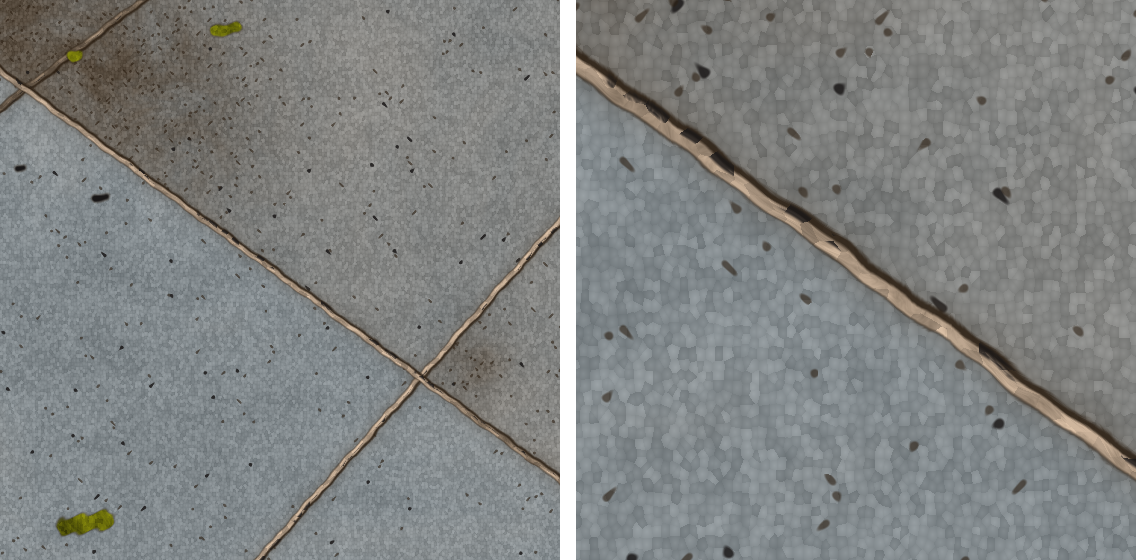
Left: the whole. Right: its middle third, enlarged.
Write a WebGL 2 fragment shader that draws this texture.

```glsl
#version 300 es
precision highp float;
// Weathered grey concrete slabs with sandy diagonal joints, stains, pits and fallen leaves.
uniform vec2 u_resolution;
out vec4 fragColor;

const vec3 BLUE_GREY = vec3(0.515, 0.545, 0.560);
const vec3 WARM_GREY = vec3(0.510, 0.505, 0.490);
const vec3 STAIN = vec3(0.32, 0.27, 0.215);
const vec3 GROOVE = vec3(0.17, 0.12, 0.07);
const vec3 SAND = vec3(0.75, 0.66, 0.57);
const vec3 PIT = vec3(0.10, 0.09, 0.09);
const vec3 LEAF = vec3(0.42, 0.43, 0.04);

// Two neighbouring joint crossings, and the point where cross joints converge.
const vec2 CROSS_A = vec2(0.046, 0.841);
const vec2 CROSS_B = vec2(0.751, 0.3255);
const vec2 VANISH = vec2(3.634, 3.572);

vec2 hash2(vec2 p) {
  vec3 q = fract(p.xyx * vec3(0.1031, 0.1030, 0.0973));
  q += dot(q, q.yzx + 33.33);
  return fract((q.xx + q.yz) * q.zy);
}

// Cellular noise: distance to the nearest seed, and that seed's random id.
vec2 cellular(vec2 p) {
  vec2 cell = floor(p), nearest = vec2(9.0, 0.0);
  for (int y = -1; y <= 1; y++)
    for (int x = -1; x <= 1; x++) {
      vec2 c = cell + vec2(x, y);
      float d = length(c + 0.15 + 0.7 * hash2(c) - p);
      if (d < nearest.x) nearest = vec2(d, hash2(c + 71.7).x);
    }
  return nearest;
}

// Layered, rotated and warped sines, roughly -1 to 1.
float clouds(vec2 p) {
  float sum = 0.0, amp = 0.5;
  for (int i = 0; i < 6; i++) {
    p = mat2(0.8, 0.6, -0.6, 0.8) * p * 1.75 + 1.7;
    p += 0.7 * sin(p.yx * 0.8 + float(i));
    sum += amp * sin(p.x) * sin(p.y);
    amp *= 0.72;
  }
  return sum;
}

float blot(vec2 p, vec2 center, vec2 size) {
  vec2 q = (p - center) / size;
  return exp(-dot(q, q));
}

float band(float d, float halfWidth, float soft) {
  return 1.0 - smoothstep(halfWidth - soft, halfWidth + soft, abs(d));
}

// Round pits in those cells whose id exceeds the threshold.
float pits(vec2 p, float scale, float radius, float threshold) {
  vec2 c = cellular(p * scale);
  float r = radius * scale * (0.5 + c.y);
  return step(threshold, c.y) * (1.0 - smoothstep(r * 0.5, r, c.x));
}

float capsule(vec2 p, float halfLength, float radius) {
  p.x -= clamp(p.x, -halfLength, halfLength);
  return length(p) - radius;
}

// Groove with a sandy crest; d is signed distance, grime darkens the crest.
vec3 joint(vec3 base, float d, float along, float grime, float soft) {
  d += 0.0010 * sin(along * 61.0) + 0.0006 * sin(along * 173.0 + 1.0);
  float wear = clouds(vec2(along * 34.0, d * 90.0));
  float clots = cellular(vec2(along * 75.0, d * 110.0)).y;
  vec3 col = mix(base, STAIN, 0.5 * exp(-abs(d) / 0.010));
  col = mix(col, GROOVE, 0.85 * band(d - 0.0005, 0.0066 + 0.0014 * wear, soft + 0.0012));
  vec3 crest = mix(SAND, STAIN, clamp(grime + 0.35 * wear, 0.0, 0.85));
  crest *= 0.85 + 0.3 * clots;
  col = mix(col, crest, band(d + 0.0012, 0.0040 + 0.001 * wear, soft + 0.0007));
  float clotMask = smoothstep(0.72, 0.9, clots + 0.15 * wear);
  return mix(col, PIT, 0.85 * clotMask * band(d - 0.0030, 0.0028, soft + 0.0008));
}

void main() {
  vec2 p = gl_FragCoord.xy / u_resolution.y;
  float soft = 0.7 / u_resolution.y;

  // Slab grid: rows parallel to the long joint, columns fanning from VANISH.
  vec2 span = CROSS_B - CROSS_A;
  float size = length(span);
  vec2 axis = span / size, normal = vec2(-axis.y, axis.x);
  float height = dot(p - CROSS_A, normal);
  float rowDist = height - size * round(height / size);
  float reach = height / dot(VANISH - CROSS_A, normal);
  float column = dot((p - VANISH * reach) / (1.0 - reach) - CROSS_A, axis) / size;
  vec2 corner = CROSS_A + span * round(column);
  vec2 ray = normalize(VANISH - corner);
  float colDist = dot(p - corner, vec2(ray.y, -ray.x));

  // Mottled concrete, warmer above the long joint.
  float upper = smoothstep(-0.004, 0.004, height);
  float mottle = clouds(p * 3.0), fine = clouds(p * 17.0 + 4.0);
  vec3 col = mix(BLUE_GREY, WARM_GREY, clamp(0.7 * upper + 0.3 * mottle, 0.0, 1.0));
  col += 0.035 * mottle + 0.022 * fine;

  // Brown stains collecting in slab corners.
  float stain = blot(p, vec2(0.17, 0.90), vec2(0.22, 0.17)) + 0.45 * blot(p, vec2(0.34, 0.74), vec2(0.16, 0.15));
  stain += 0.6 * blot(p, vec2(0.0, 0.98), vec2(0.09)) + 0.65 * step(1.0, column) * blot(p, vec2(0.84, 0.35), vec2(0.07));
  stain *= upper;
  col = mix(col, STAIN, clamp(stain * (0.68 + 0.35 * fine + 0.15 * mottle), 0.0, 0.9));

  // Gritty grain and pits; stained areas are more pocked.
  vec2 grain = cellular(p * vec2(190.0, 150.0));
  col += 0.10 * (grain.y - 0.5) + 0.08 * (0.42 - grain.x);
  vec2 rough = p + 0.0022 * sin(p.yx * 310.0);
  col = mix(col, PIT, 0.85 * pits(rough, 25.0, 0.0032, 0.91));
  col = mix(col, GROOVE, 0.6 * pits(rough + 3.1, 85.0, 0.0026, 0.965 - 0.32 * min(stain, 1.0)));

  // Cross joints, then the long joint over them.
  float grime = 0.75 * (1.0 - smoothstep(0.2, 0.7, column));
  col = joint(col, colDist, dot(p, ray), grime, soft);
  col = joint(col, rowDist, dot(p, axis), 0.15 + 0.35 * smoothstep(1.0, 1.2, column), soft);

  // Leaves and dark twigs: position, half length, radius.
  vec4 litter[5] = vec4[5](vec4(0.155, 0.066, 0.036, 0.015), vec4(0.402, 0.947, 0.019, 0.009),
    vec4(0.135, 0.901, 0.005, 0.009), vec4(0.180, 0.647, 0.010, 0.005), vec4(0.037, 0.700, 0.005, 0.004));
  for (int i = 0; i < 5; i++) {
    vec2 q = p - litter[i].xy;
    q = mat2(0.985, -0.174, 0.174, 0.985) * q;
    float d = capsule(q, litter[i].z, litter[i].w) + 0.22 * litter[i].w * sin(q.x * 160.0 + sin(q.y * 210.0));
    vec3 tint = i < 3 ? LEAF * (0.85 + 0.45 * fine + 0.3 * grain.y) : PIT;
    col = mix(col, GROOVE, 0.4 * (1.0 - smoothstep(0.0, 0.005, d)));
    col = mix(col, tint, 1.0 - smoothstep(-soft - 0.001, soft + 0.001, d));
  }
  fragColor = vec4(clamp(col, 0.0, 1.0), 1.0);
}
```
